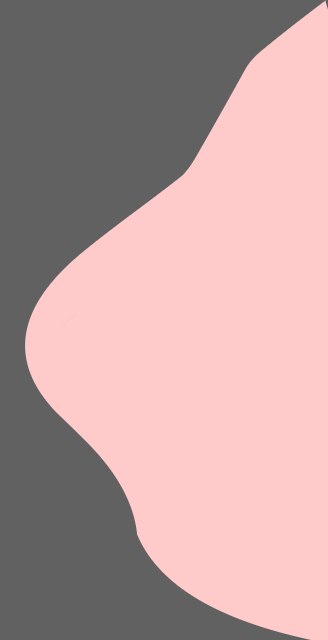
This background is drawn by a WebGL 2 fragment shader. Its source:

```glsl
#version 300 es
precision highp float;

uniform vec2 u_resolution;
out vec4 outColor;

const vec3 GRAY = vec3(0.38);
const vec3 PINK = vec3(1.0, 0.792, 0.792);
const int SEGMENTS = 11;

// Contour from top to bottom: chained quadratic curves sharing end points
const vec2 CONTOUR[23] = vec2[23](
    vec2(0.992, 0.999), vec2(0.885, 0.958), vec2(0.793, 0.919),
    vec2(0.763, 0.906), vec2(0.747, 0.891), vec2(0.668, 0.818),
    vec2(0.602, 0.759), vec2(0.577, 0.736), vec2(0.554, 0.725),
    vec2(0.510, 0.707), vec2(0.408, 0.668), vec2(0.306, 0.629),
    vec2(0.247, 0.604), vec2(0.0765, 0.531), vec2(0.0765, 0.460),
    vec2(0.0765, 0.406), vec2(0.173, 0.355), vec2(0.214, 0.335),
    vec2(0.255, 0.314), vec2(0.403, 0.240), vec2(0.418, 0.165),
    vec2(0.513, 0.048), vec2(0.949, 0.0));

// Curve parameter at height y, for a curve that always descends
float curveParameter(float y, float a, float b, float c) {
    float rise = b - a;
    float bend = a - 2.0 * b + c;
    float offset = a - y;
    return offset / (sqrt(max(rise * rise - bend * offset, 0.0)) - rise);
}

// Signed distance to the curve, positive on its right, in canvas heights
float curveSide(vec2 p, vec2 a, vec2 b, vec2 c, float aspect) {
    float t = curveParameter(p.y, a.y, b.y, c.y);
    vec2 edge = mix(mix(a, b, t), mix(b, c, t), t);
    vec2 tangent = mix(b - a, c - b, t) * vec2(aspect, 1.0);
    return (p.x - edge.x) * aspect * abs(tangent.y) / length(tangent);
}

float contourSide(vec2 p, float aspect) {
    int start = 0;
    for (int i = 1; i < SEGMENTS; i++) {
        if (p.y < CONTOUR[2 * i].y) start = 2 * i;
    }
    return curveSide(p, CONTOUR[start], CONTOUR[start + 1], CONTOUR[start + 2], aspect);
}

float segmentDistance(vec2 p, vec2 a, vec2 b) {
    vec2 along = b - a;
    float t = clamp(dot(p - a, along) / dot(along, along), 0.0, 1.0);
    return length(p - a - along * t);
}

float coverage(float dist, float pixel) {
    return clamp(dist / pixel + 0.5, 0.0, 1.0);
}

void main() {
    vec2 uv = gl_FragCoord.xy / u_resolution;
    float aspect = u_resolution.x / u_resolution.y;
    float pixel = 1.0 / u_resolution.y;

    // Large shape, clipped by the short slope beside its tip
    float tipSide = (0.992 + (0.999 - uv.y) * 0.56 - uv.x) * aspect;
    float shape = coverage(min(contourSide(uv, aspect), tipSide), pixel);
    vec3 color = mix(GRAY, PINK, shape);

    // Faint crease on the left
    vec2 scale = vec2(aspect, 1.0);
    float crease = segmentDistance(uv * scale, vec2(0.191, 0.491) * scale, vec2(0.232, 0.510) * scale);
    color *= 1.0 - 0.03 * coverage(0.0006 - crease, pixel);

    outColor = vec4(color, 1.0);
}
```
